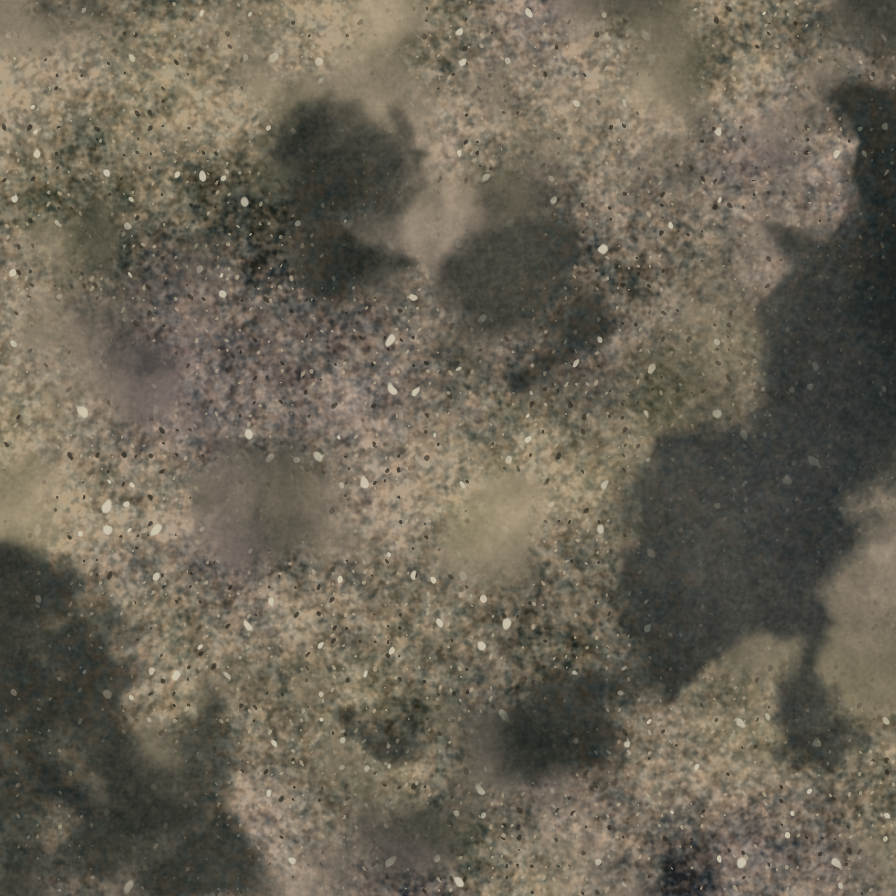
A WebGL 1 fragment shader for this texture:

```glsl
precision highp float;
uniform vec2 u_resolution;

float hash(vec2 p) {
  vec3 q = fract(p.xyx * 0.1031);
  q += dot(q, q.yzx + 33.33);
  return fract((q.x + q.y) * q.z);
}

float noise(vec2 p) {
  vec2 i = floor(p), f = fract(p);
  f = f * f * (3.0 - 2.0 * f);
  return mix(mix(hash(i), hash(i + vec2(1.0, 0.0)), f.x),
             mix(hash(i + vec2(0.0, 1.0)), hash(i + 1.0), f.x), f.y);
}

float fbm(vec2 p) {
  float sum = 0.0, amp = 0.53;
  for (int k = 0; k < 4; k++) {
    sum += amp * noise(p);
    p = mat2(1.6, 1.2, -1.2, 1.6) * p + 17.3;
    amp *= 0.5;
  }
  return sum;
}

// One jittered, ragged stone per cell; density is the share of filled cells
float stones(vec2 p, float cells, float density) {
  p *= cells;
  vec2 id = floor(p);
  vec2 center = 0.35 + 0.3 * vec2(hash(id + 5.1), hash(id + 9.7));
  vec2 d = fract(p) - center;
  d.x += d.y * (hash(id + 3.3) - 0.5);
  d *= vec2(1.25, 0.8 + 0.5 * hash(id + 21.0));
  float size = hash(id + 13.9);
  float radius = mix(0.14, 0.32, size * size);
  float reach = length(d) + 0.12 * (noise(p * 5.0) - 0.5);
  float body = 1.0 - smoothstep(radius * 0.55, radius, reach);
  return body * step(hash(id + 31.7), density);
}

void main() {
  vec2 p = gl_FragCoord.xy / u_resolution.y;
  vec2 warp = vec2(fbm(p * 11.0 + 40.0), fbm(p * 11.0 + 70.0)) - 0.5;
  vec2 q = p + 0.09 * warp;

  // Soft shade: loose blotches, gathered into a large mass on the right
  vec2 toMass = (q - vec2(0.9, 0.46)) / vec2(0.24, 0.3);
  float mass = exp(-dot(toMass, toMass));
  float cover = fbm(q * 5.0 + 11.0) + 0.4 * mass;
  float softness = mix(0.03, 0.11, noise(p * 6.0 + 33.0));
  float shade = smoothstep(0.68 - softness, 0.68 + softness, cover);

  // Crisp gritty ground with some smooth, blurred patches
  float grit = smoothstep(0.3, 0.5, fbm(p * 7.0 + 90.0));
  grit *= 1.0 - 0.5 * smoothstep(0.2, 0.7, mass);
  vec2 g = p + 0.012 * warp;
  float grain = 0.4 * noise(g * 95.0) + 0.6 * noise(mat2(0.8, 0.6, -0.6, 0.8) * g * 190.0) - 0.5;
  float dust = noise(mat2(0.6, 0.8, -0.8, 0.6) * p * 330.0) - 0.5;
  float clumps = fbm(g * 36.0) - 0.5;

  float lit = 0.66 + 1.25 * (fbm(q * 6.5 + 130.0) - 0.5) + 0.5 * (fbm(q * 13.0 + 160.0) - 0.5);
  lit += mix(0.12, 0.85, grit) * grain + mix(0.1, 0.3, grit) * dust + mix(0.08, 0.5, grit) * clumps;
  float dark = 0.1 + 0.5 * (fbm(p * 7.0 + 60.0) - 0.5) + 0.2 * grain + 0.12 * dust;
  float tone = mix(lit, dark, shade);

  vec3 color = mix(vec3(0.17, 0.18, 0.16), vec3(0.62, 0.56, 0.48), clamp(tone, -0.12, 1.15));

  // Faint olive and rosy drifts on lit soil, cooler grey in the large mass
  float drift = fbm(p * 5.0 + 200.0) - 0.5 + 0.15 * (0.4 - p.x);
  color += (1.0 - shade) * drift * vec3(-0.02, 0.01, -0.09);
  color += shade * mass * vec3(0.015, 0.02, 0.035);
  color += 0.05 * grit * (noise(p * 120.0 + 300.0) - 0.5) * vec3(1.0, 0.0, -0.6);

  // Dark pits, small chips and pale pebbles
  float exposed = mix(0.2, 1.0, grit) * (1.0 - 0.65 * shade);
  float pits = stones(p + 0.37, 68.0, 0.2);
  float chips = stones(p + 0.61, 85.0, 0.26);
  float pebbles = stones(p, 38.0, 0.15);
  color = mix(color, vec3(0.16, 0.15, 0.12), 0.7 * pits * exposed);
  color = mix(color, vec3(0.7, 0.65, 0.55), 0.75 * chips * exposed);
  color = mix(color, vec3(0.82, 0.79, 0.7), 0.9 * pebbles * exposed);

  gl_FragColor = vec4(color, 1.0);
}
```
